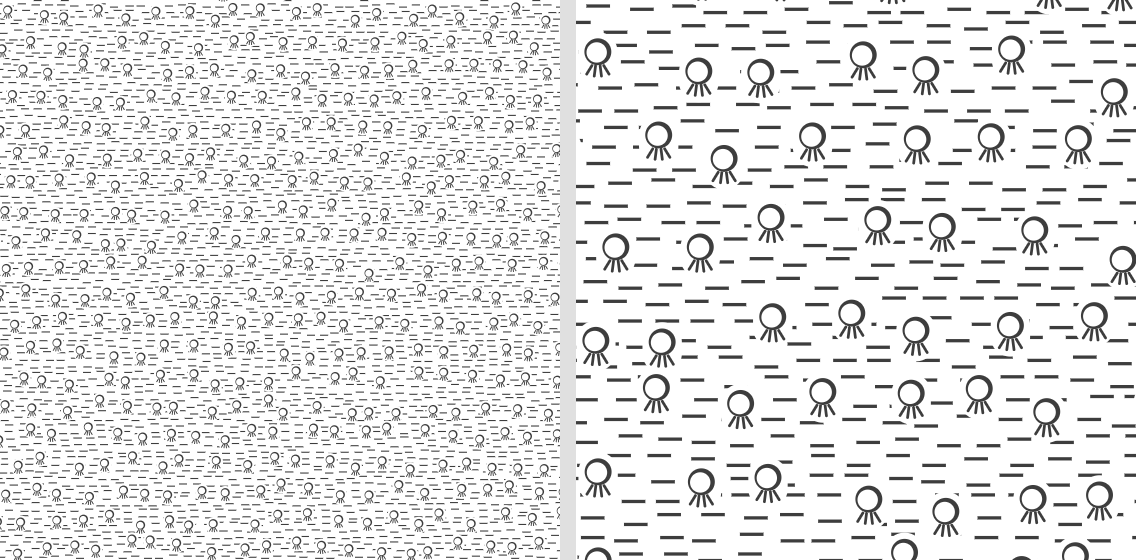
Left, the full canvas; right, a detail of the centre.
Write a WebGL 1 fragment shader that draws this pattern.

```glsl
precision highp float;
// Scattered small ringed jellyfish with four legs, over a field of short level dashes.

uniform vec2 u_resolution;

// Lengths are in units of 1/512 of the canvas.
const float UNITS = 512.0;
const vec3 PAPER = vec3(1.0);
const vec3 INK = vec3(0.24);

const float MOTIF_CELL = 25.6;
const float MOTIF_JITTER = 0.52;
const float ROW_SHIFT = 0.37;
const float CLEARANCE = 6.0;
const vec2 DASH_CELL = vec2(12.0, 6.0);
const vec2 DASH_HALF = vec2(3.6, 0.5);

float hash(vec2 cell, float seed) {
  return fract(sin(dot(cell, vec2(127.1, 311.7)) + seed * 74.7) * 43758.5453);
}

// Coverage of a shape from its signed distance, one pixel soft.
float coverage(float dist, float pixel) {
  return clamp(0.5 - dist / pixel, 0.0, 1.0);
}

float segmentDistance(vec2 p, vec2 a, vec2 b) {
  vec2 along = b - a;
  float t = clamp(dot(p - a, along) / dot(along, along), 0.0, 1.0);
  return length(p - a - along * t);
}

// Ring whose hole sits off centre, so its upper right side is heavier.
float ringDistance(vec2 p) {
  float outer = length(p) - 4.1;
  float hole = length(p - vec2(-0.35, -0.2)) - 3.1;
  return max(outer, -hole);
}

// Two legs mirrored about the vertical axis.
float legsDistance(vec2 p) {
  vec2 q = vec2(abs(p.x), p.y);
  float inner = segmentDistance(q, vec2(0.7, -4.3), vec2(1.1, -7.4));
  float splayed = segmentDistance(q, vec2(1.8, -4.2), vec2(3.4, -6.8));
  return min(inner, splayed) - 0.42;
}

// Centre of the motif that belongs to a cell.
vec2 motifCentre(vec2 cell) {
  vec2 offset = vec2(hash(cell, 1.0), hash(cell, 2.0)) - 0.5;
  vec2 centre = cell + 0.5 + offset * MOTIF_JITTER;
  centre.x += fract(cell.y * ROW_SHIFT);
  return centre * MOTIF_CELL;
}

// x: distance to the nearest motif, y: distance to the clear zone around it.
vec2 motifField(vec2 p) {
  float row = floor(p.y / MOTIF_CELL);
  vec2 field = vec2(1000.0);
  for (int j = -1; j <= 1; j++) {
    float y = row + float(j);
    float column = floor(p.x / MOTIF_CELL - fract(y * ROW_SHIFT));
    for (int i = -1; i <= 1; i++) {
      vec2 q = p - motifCentre(vec2(column + float(i), y));
      float shape = min(ringDistance(q), legsDistance(q));
      float zone = segmentDistance(q, vec2(0.0), vec2(0.0, -3.5)) - CLEARANCE;
      field = min(field, vec2(shape, zone));
    }
  }
  return field;
}

// One dash per cell; rows slide freely and heights move in whole units.
float dashDistance(vec2 p) {
  float row = floor(p.y / DASH_CELL.y);
  p.x += DASH_CELL.x * hash(vec2(row, 5.0), 3.0);
  vec2 cell = vec2(floor(p.x / DASH_CELL.x), row);
  float x = 0.5 * DASH_CELL.x + (hash(cell, 4.0) - 0.5) * 3.2;
  float y = floor(hash(cell, 5.0) * 4.0) + 1.5;
  vec2 d = abs(p - cell * DASH_CELL - vec2(x, y)) - DASH_HALF;
  return max(d.x, d.y);
}

void main() {
  float side = min(u_resolution.x, u_resolution.y);
  float pixel = UNITS / side;
  vec2 p = gl_FragCoord.xy * pixel;

  vec2 motif = motifField(p);
  float dash = coverage(dashDistance(p), pixel) * (1.0 - coverage(motif.y, pixel));
  float ink = max(dash, coverage(motif.x, pixel));
  gl_FragColor = vec4(mix(PAPER, INK, ink), 1.0);
}
```
